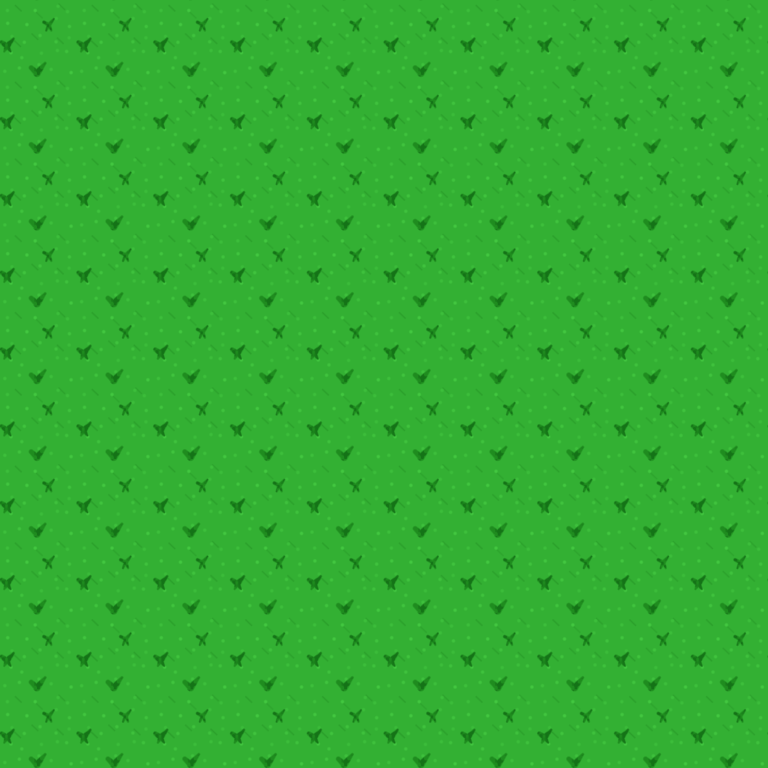
Write a WebGL 1 fragment shader that draws this pattern.

```glsl
precision mediump float;
// Grass ground: a square tile repeated evenly, holding three dark leafy tufts,
// pale specks and faint slanted scratches. Tufts are unions of tapered capsules;
// specks and scratches sit on jittered grids that are the same in every tile.

uniform vec2 u_resolution;

const float TILES = 10.0;          // repeats across and down
const float SPECK_GRID = 5.0;      // speck cells per tile side
const float SCRATCH_GRID = 3.0;    // scratch cells per tile side
const float MOTTLE_GRID = 24.0;    // shading cells per tile side
const float SOFTNESS = 0.014;      // edge half width, in tiles
const float SPECK_RADIUS = 0.021;
const float SCRATCH_RADIUS = 0.009;
const vec2 SCRATCH_HALF = vec2(0.036, -0.034);

const vec3 GRASS = vec3(0.20, 0.69, 0.20);
const vec3 PALE = vec3(0.26, 0.78, 0.25);
const vec3 SCRATCH = vec3(0.16, 0.61, 0.16);
const vec3 LEAF = vec3(0.12, 0.55, 0.12);
const vec3 LEAF_SHADE = vec3(0.08, 0.45, 0.09);

float hash(vec2 p) {
  vec3 q = fract(vec3(p.xyx) * vec3(0.1031, 0.1030, 0.0973));
  q += dot(q, q.yzx + 33.33);
  return fract((q.x + q.y) * q.z);
}

// Value noise that wraps at the tile border
float mottle(vec2 tile) {
  vec2 p = tile * MOTTLE_GRID;
  vec2 i = floor(p);
  vec2 f = smoothstep(0.0, 1.0, fract(p));
  vec2 a = mod(i, MOTTLE_GRID);
  vec2 b = mod(i + 1.0, MOTTLE_GRID);
  return mix(mix(hash(a), hash(vec2(b.x, a.y)), f.x),
             mix(hash(vec2(a.x, b.y)), hash(b), f.x), f.y);
}

float coverage(float distance) {
  float edge = max(SOFTNESS, 0.7 * TILES / min(u_resolution.x, u_resolution.y));
  return 1.0 - smoothstep(-edge, edge, distance);
}

// Capsule from a to b whose radius runs from ra to rb
float leaf(vec2 p, vec2 a, vec2 b, float ra, float rb) {
  vec2 ab = b - a;
  float t = clamp(dot(p - a, ab) / dot(ab, ab), 0.0, 1.0);
  return length(p - a - ab * t) - mix(ra, rb, t);
}

// Two leaves rising from a root, with two short blades below it
float tuft(vec2 tile, vec2 centre, vec2 root, vec2 left, vec2 right,
           float spread, float thickness) {
  vec2 p = fract(tile - centre + 0.5) - 0.5;
  float d = leaf(p, root, left, thickness, thickness * 0.75);
  d = min(d, leaf(p, root, right, thickness * 1.15, thickness * 0.4));
  vec2 foot = vec2(spread, -0.078);
  d = min(d, leaf(p, root, foot * vec2(-0.8, 1.0), thickness, 0.012));
  return min(d, leaf(p, root, foot, thickness, 0.012));
}

float tufts(vec2 tile) {
  float small = tuft(tile, vec2(0.632, 0.681), vec2(0.005, -0.005),
                     vec2(-0.060, 0.030), vec2(0.068, 0.072), 0.036, 0.027);
  float medium = tuft(tile, vec2(0.092, 0.408), vec2(0.0, -0.010),
                      vec2(-0.068, 0.040), vec2(0.085, 0.088), 0.045, 0.037);
  float large = tuft(tile, vec2(0.482, 0.092), vec2(0.0, -0.045),
                     vec2(-0.076, 0.026), vec2(0.106, 0.086), 0.004, 0.041);
  return min(small, min(medium, large));
}

// Strength of the pale specks, one at most per cell
float specks(vec2 tile) {
  vec2 p = tile * SPECK_GRID;
  vec2 id = floor(p);
  vec2 spot = mix(vec2(0.2), vec2(0.8), vec2(hash(id + 11.0), hash(id + 37.0)));
  float strength = step(0.12, hash(id + 71.0)) * mix(0.45, 1.0, hash(id + 53.0));
  return strength * coverage(length(fract(p) - spot) / SPECK_GRID - SPECK_RADIUS);
}

// Strength of the slanted scratches, one at most per cell
float scratches(vec2 tile) {
  vec2 p = tile * SCRATCH_GRID;
  vec2 id = floor(p);
  vec2 spot = mix(vec2(0.25), vec2(0.75), vec2(hash(id + 17.0), hash(id + 91.0)));
  vec2 q = (fract(p) - spot) / SCRATCH_GRID;
  float strength = step(0.25, hash(id + 29.0)) * mix(0.5, 0.9, hash(id + 43.0));
  return strength * coverage(leaf(q, -SCRATCH_HALF, SCRATCH_HALF,
                                  SCRATCH_RADIUS, SCRATCH_RADIUS));
}

void main() {
  vec2 tile = fract(gl_FragCoord.xy / u_resolution * TILES);

  // Ground
  vec3 colour = mix(GRASS, SCRATCH, scratches(tile));
  colour = mix(colour, PALE, specks(tile));

  // Tufts, with uneven shading inside
  vec3 foliage = mix(LEAF, LEAF_SHADE, smoothstep(0.35, 0.85, mottle(tile)));
  colour = mix(colour, foliage, coverage(tufts(tile)));

  gl_FragColor = vec4(colour, 1.0);
}
```
